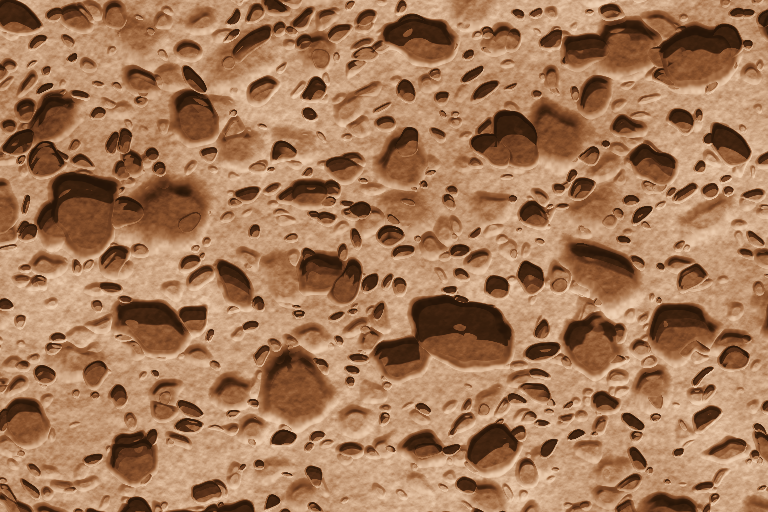
Write a WebGL 1 fragment shader that draws this texture.

```glsl
precision highp float;
// Weathered sandstone riddled with pits of many sizes, lit from above.
// Four layers of jittered, warped ellipses carve a height field, which is
// shaded by its slope, by depth and by a short shadow march, then coloured.

uniform vec2 u_resolution;

const vec2 SUN_DIRECTION = vec2(-0.25, 0.97);
const float SUN_SLOPE = 0.8;

vec2 hash2(vec2 p) {
  vec3 q = fract(p.xyx * vec3(0.1031, 0.1030, 0.0973));
  q += dot(q, q.yzx + 33.33);
  return fract((q.xx + q.yz) * q.zy);
}

// Smooth pair of noise values, each from 0 to 1.
vec2 noise2(vec2 p) {
  vec2 cell = floor(p);
  vec2 f = fract(p);
  f = f * f * (3.0 - 2.0 * f);
  vec2 low = mix(hash2(cell), hash2(cell + vec2(1.0, 0.0)), f.x);
  vec2 high = mix(hash2(cell + vec2(0.0, 1.0)), hash2(cell + 1.0), f.x);
  return mix(low, high, f.y);
}

float fbm(vec2 p) {
  float sum = 0.0;
  float weight = 0.5;
  for (int i = 0; i < 4; i++) {
    sum += weight * noise2(p).x;
    p = mat2(1.6, 1.2, -1.2, 1.6) * p + 7.3;
    weight *= 0.5;
  }
  return sum;
}

// Depth of one layer of scattered pits.
float pitLayer(vec2 p, float size, float share, float steepness, float seed) {
  vec2 grid = p / size + seed;
  vec2 home = floor(grid);
  float depth = 0.0;
  for (int y = -1; y <= 1; y++) {
    for (int x = -1; x <= 1; x++) {
      vec2 cell = home + vec2(float(x), float(y));
      vec2 kind = hash2(cell + 91.7);
      if (kind.x < share) {
        vec2 shift = hash2(cell) - 0.5;
        vec2 form = hash2(cell + 37.1);
        vec2 q = grid - cell - 0.5 - 0.7 * shift;
        float angle = 1.8 * (form.x - 0.5);
        float c = cos(angle);
        float s = sin(angle);
        q = mat2(c, -s, s, c) * q;
        q.y *= mix(1.0, 1.6, fract(form.x * 13.0));
        float radius = mix(0.2, 0.48, form.y);
        float inside = 1.0 - length(q) / radius;
        float wall = mix(0.7, 0.2, kind.y);
        float bowl = smoothstep(0.0, wall, inside);
        depth = max(depth, bowl * radius * size * steepness * mix(0.3, 1.15, kind.y));
      }
    }
  }
  return depth;
}

float pitDepth(vec2 p) {
  p += 0.045 * (noise2(p * 9.0) - 0.5) + 0.018 * (noise2(p * 31.0) - 0.5);
  float depth = pitLayer(p, 0.21, 0.8, 0.75, 11.0);
  depth = max(depth, pitLayer(p, 0.115, 0.7, 1.0, 43.4));
  depth = max(depth, pitLayer(p, 0.065, 0.65, 1.3, 75.7));
  return max(depth, pitLayer(p, 0.037, 0.45, 1.6, 128.2));
}

// Swells and grain of the rock face.
float roughness(vec2 p) {
  return 0.012 * fbm(p * 13.0) + 0.006 * fbm(p * 55.0 + 3.7);
}

// Amount of sun blocked by higher rock, 0 to 1.
float shadowAt(vec2 p, float depth) {
  float blocked = 0.0;
  for (int i = 1; i <= 5; i++) {
    float reach = 0.003 * float(i * i);
    float rise = depth - pitDepth(p + SUN_DIRECTION * reach);
    blocked = max(blocked, rise - reach * SUN_SLOPE);
  }
  return smoothstep(0.0, 0.011, blocked);
}

// Rock colour for a tone, from shadow to sunlit crest.
vec3 rockColor(float tone) {
  vec3 color = mix(vec3(0.15, 0.08, 0.03), vec3(0.22, 0.12, 0.05), smoothstep(0.12, 0.22, tone));
  color = mix(color, vec3(0.38, 0.21, 0.11), clamp((tone - 0.22) / 0.16, 0.0, 1.0));
  color = mix(color, vec3(0.55, 0.33, 0.18), clamp((tone - 0.38) / 0.17, 0.0, 1.0));
  color = mix(color, vec3(0.66, 0.45, 0.29), clamp((tone - 0.55) / 0.11, 0.0, 1.0));
  color = mix(color, vec3(0.76, 0.59, 0.45), clamp((tone - 0.66) / 0.10, 0.0, 1.0));
  color = mix(color, vec3(0.91, 0.78, 0.66), clamp((tone - 0.76) / 0.15, 0.0, 1.0));
  return mix(color, vec3(0.98, 0.89, 0.79), clamp((tone - 0.91) / 0.15, 0.0, 1.0));
}

void main() {
  vec2 p = gl_FragCoord.xy / u_resolution.y;
  vec2 e = vec2(0.0025, 0.0);
  float depth = pitDepth(p);
  float height = roughness(p) - depth;
  vec2 slope = vec2(roughness(p + e.xy) - pitDepth(p + e.xy),
                    roughness(p + e.yx) - pitDepth(p + e.yx)) - height;
  vec3 normal = normalize(vec3(-slope / e.x, 1.0));
  float light = dot(normal, normalize(vec3(SUN_DIRECTION, SUN_SLOPE)));

  float tone = 0.79 + 0.27 * (max(light, -0.1) - 0.62);
  tone += 0.22 * (fbm(p * 5.0 + 19.0) - 0.47) + 0.09 * (noise2(p * 150.0).x - 0.5);
  tone -= 0.27 * smoothstep(0.0, 0.045, depth);
  tone *= 1.0 - 0.55 * shadowAt(p, depth);
  gl_FragColor = vec4(rockColor(tone), 1.0);
}
```
